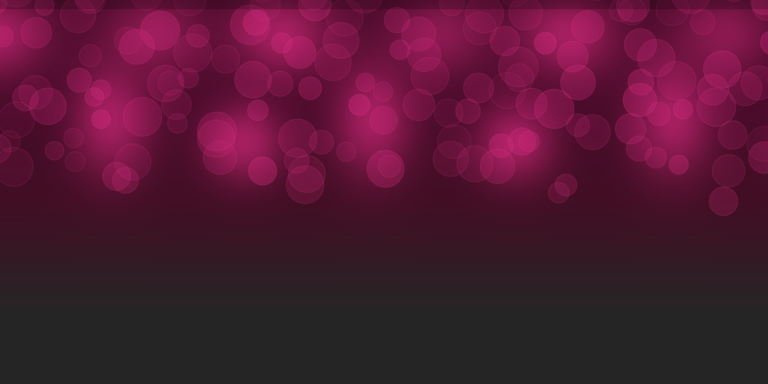
Reproduce this background procedurally as a WebGL 2 fragment shader.

```glsl
#version 300 es
precision highp float;
// Pink bokeh over a wine-to-charcoal backdrop. Two staggered rows of soft
// glows light the upper half; translucent rimmed discs are scattered there
// on jittered grids, brighter where the glow behind them is brighter.

#define GLOW_STEP 0.372     // spacing between glows in a row
#define GLOW_SIZE 0.108     // falloff radius of one glow
#define GLOW_STRENGTH 0.86
#define DISC_CELL 0.125     // grid cell that holds one disc
#define DISC_MIN 0.025
#define DISC_MAX 0.053
#define DISC_LAYERS 2
#define RIM_WIDTH 0.0026
#define RIM_ALPHA 0.09
#define STRIP_EDGE 0.976    // lower edge of the dark strip on top

uniform vec2 u_resolution;
out vec4 fragColor;

const vec3 CHARCOAL = vec3(0.148, 0.145, 0.147);
const vec3 WINE     = vec3(0.255, 0.055, 0.138);
const vec3 PLUM     = vec3(0.270, 0.040, 0.155);
const vec3 GLOW     = vec3(0.710, 0.135, 0.410);
const vec3 DISC     = vec3(0.840, 0.160, 0.490);
const vec3 RIM      = vec3(0.900, 0.270, 0.560);

// Four random values in 0..1 from a cell and a seed
vec4 hash4(vec2 cell, float seed) {
    vec4 q = fract(vec4(cell, seed, cell.x + seed) * vec4(0.1031, 0.1030, 0.0973, 0.1099));
    q += dot(q, q.wzxy + 33.33);
    return fract((q.xxyz + q.yzzw) * q.zywx);
}

float softSpot(vec2 offset, vec2 size) {
    vec2 d = offset / size;
    return GLOW_STRENGTH * exp(-dot(d, d));
}

// Combined light of both glow rows, 0..1
float glowField(vec2 p) {
    float dark = 1.0;
    for (int i = 0; i < 6; i++) {
        float k = float(i);
        float odd = mod(k, 2.0);
        // Lower row: tall and low spots alternate
        vec2 low = vec2(0.255 + GLOW_STEP * k + 0.035 * cos(1.25 * k), 0.69 - 0.06 * odd);
        vec2 lowSize = GLOW_SIZE * vec2(0.95, mix(1.35, 0.95, odd));
        // Upper row: fills the gaps, every other spot is dimmer
        vec2 high = vec2(GLOW_STEP * k + 0.04 * odd - 0.01, 0.91);
        float dim = mix(1.0, 0.72, odd);
        dark *= 1.0 - softSpot(p - low, lowSize);
        dark *= 1.0 - dim * softSpot(p - high, GLOW_SIZE * vec2(1.2, 1.0));
    }
    return 1.0 - dark;
}

vec3 backdrop(vec2 p) {
    vec3 color = mix(CHARCOAL, WINE, smoothstep(0.15, 0.51, p.y));
    color = mix(color, PLUM, smoothstep(0.45, 0.75, p.y));
    return mix(color, GLOW, glowField(p));
}

// Paints the discs of one jittered grid over the color
vec3 addDiscs(vec3 color, vec2 p, float seed, float pixel) {
    vec2 shift = DISC_CELL * 0.5 * vec2(seed, seed);
    vec2 home = floor((p + shift) / DISC_CELL);
    for (int j = -1; j <= 1; j++) {
        for (int i = -1; i <= 1; i++) {
            vec2 cell = home + vec2(i, j);
            vec4 place = hash4(cell + 7.0, seed + 3.0);
            vec4 look = hash4(cell + 19.0, seed + 11.0);
            vec2 center = (cell + place.xy) * DISC_CELL - shift;
            if (look.z > smoothstep(0.43, 0.58, center.y)) continue;

            float radius = mix(DISC_MIN, DISC_MAX, place.z);
            float d = length(p - center) - radius;
            float inside = 1.0 - smoothstep(-pixel, pixel, d);
            float rim = inside * smoothstep(-RIM_WIDTH - pixel, -RIM_WIDTH + pixel, d);
            float alpha = mix(0.06, 0.23, look.x) + 0.35 * look.y * glowField(center);
            color = mix(color, DISC, alpha * inside);
            color = mix(color, RIM, RIM_ALPHA * rim);
        }
    }
    return color;
}

void main() {
    vec2 p = gl_FragCoord.xy / u_resolution.y;
    float pixel = 0.75 / u_resolution.y;

    vec3 color = backdrop(p);
    for (int layer = 0; layer < DISC_LAYERS; layer++) {
        color = addDiscs(color, p, float(layer), pixel);
    }

    // Shaded strip along the top
    color *= 1.0 - 0.20 * smoothstep(-pixel, pixel, p.y - STRIP_EDGE);
    fragColor = vec4(color, 1.0);
}
```
